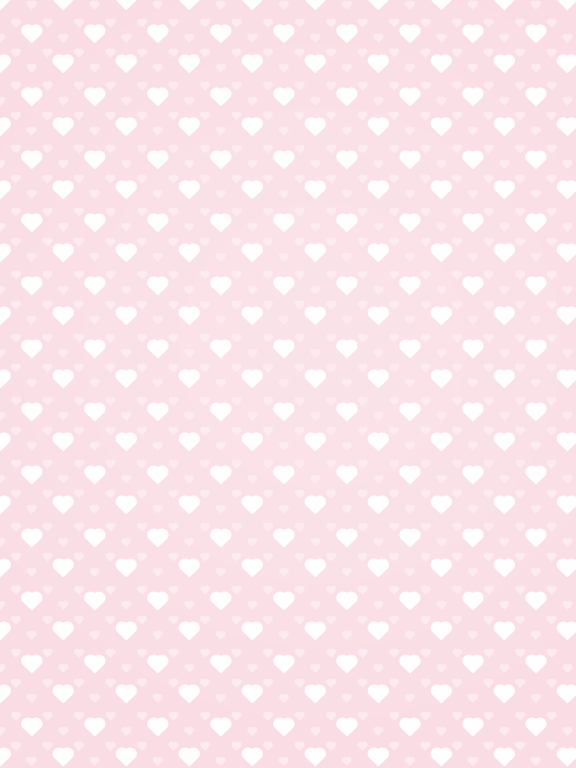
Write a Shadertoy shader that draws this pattern.

```glsl
// Staggered white hearts with faint small hearts between them on soft pink.

const float REPEATS_ACROSS = 9.14;
const float BIG_HEIGHT = 0.295;
const float SMALL_HEIGHT = 0.138;

const vec3 PINK_CENTER = vec3(0.982, 0.887, 0.912);
const vec3 PINK_EDGE = vec3(0.982, 0.867, 0.895);
const vec3 PALE_PINK = vec3(0.99, 0.92, 0.94);
const vec3 WHITE = vec3(1.0, 0.995, 1.0);

// Signed distance to a heart with its tip at the origin, about 1.1 tall.
float heartDistance(vec2 p) {
    p.x = abs(p.x);
    if (p.x + p.y > 1.0) {
        return length(p - vec2(0.25, 0.75)) - sqrt(2.0) / 4.0;
    }
    vec2 toNotch = p - vec2(0.0, 1.0);
    vec2 toSide = p - 0.5 * max(p.x + p.y, 0.0);
    return sqrt(min(dot(toNotch, toNotch), dot(toSide, toSide))) * sign(p.x - p.y);
}

// Coverage of a softly rounded heart, one per unit cell; y points down.
float heartLattice(vec2 cell, vec2 center, float height, float pixel) {
    const float ROUNDING = 0.05;
    const float STRETCH = 1.05;
    const float RAW_HEIGHT = 1.204;
    vec2 p = fract(cell - center + 0.5) - 0.5;
    float scale = height / RAW_HEIGHT;
    p = vec2(p.x / STRETCH, -p.y) / scale + vec2(0.0, 0.552);
    float d = (heartDistance(p) - ROUNDING) * scale;
    return 1.0 - smoothstep(-0.7 * pixel, 0.7 * pixel, d);
}

// Three small hearts around a big one: two above, one between neighbours.
float smallHearts(vec2 cell, vec2 center, float pixel) {
    float cover = heartLattice(cell, center + vec2(0.5, 0.07), SMALL_HEIGHT, pixel);
    for (float side = -1.0; side <= 1.0; side += 2.0) {
        vec2 offset = vec2(0.25 * side, -0.17);
        cover = max(cover, heartLattice(cell, center + offset, SMALL_HEIGHT, pixel));
    }
    return cover;
}

// Pink that lightens gently towards the middle of the canvas.
vec3 background(vec2 uv, float aspect) {
    float d = length(uv - vec2(0.56, 0.45 * aspect));
    return mix(PINK_CENTER, PINK_EDGE, smoothstep(0.1, 0.75, d));
}

void mainImage(out vec4 fragColor, in vec2 fragCoord) {
    vec2 uv = vec2(fragCoord.x, iResolution.y - fragCoord.y) / iResolution.x;
    vec2 cell = uv * REPEATS_ACROSS;
    float pixel = REPEATS_ACROSS / iResolution.x;
    vec3 color = background(uv, iResolution.y / iResolution.x);

    // Two interleaved rows per repeat
    float small = 0.0;
    float big = 0.0;
    for (int row = 0; row < 2; row++) {
        vec2 center = vec2(0.003, 0.01) + float(row) * vec2(0.502, 0.525);
        small = max(small, smallHearts(cell, center, pixel));
        big = max(big, heartLattice(cell, center, BIG_HEIGHT, pixel));
    }

    color = mix(color, PALE_PINK, small);
    color = mix(color, WHITE, big);
    fragColor = vec4(color, 1.0);
}
```
